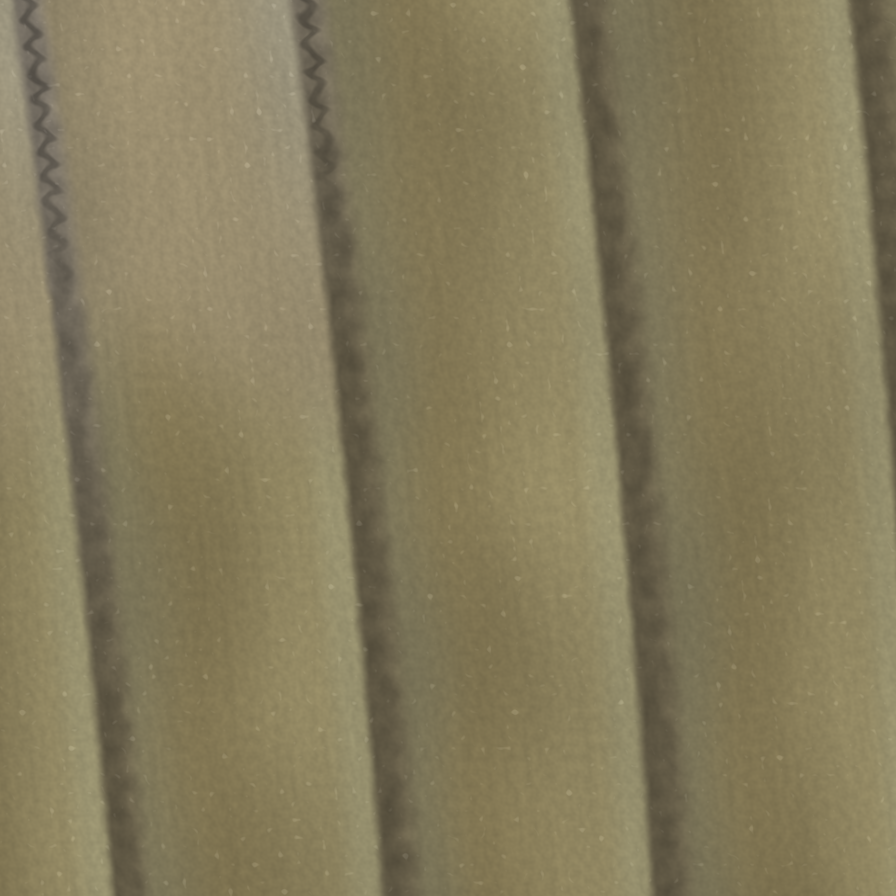
This texture is drawn by a WebGL 1 fragment shader. Its source:

```glsl
precision highp float;
// Slanted olive velvet ribs with soft shaded grooves, faint stitching and fine nap.

uniform vec2 u_resolution;

const vec3 GROOVE = vec3(0.365, 0.335, 0.260);
const vec3 GROOVE_GREY = vec3(0.425, 0.400, 0.360);
const vec3 FLANK = vec3(0.480, 0.455, 0.345);
const vec3 OLIVE = vec3(0.495, 0.450, 0.315);
const vec3 CREST = vec3(0.570, 0.530, 0.385);
const vec3 RIM = vec3(0.590, 0.565, 0.430);
const vec3 FADED = vec3(0.610, 0.560, 0.445);
const vec3 FADED_GREY = vec3(0.615, 0.590, 0.510);

const float FIRST_EDGE = 0.013;    // first groove edge on the top border
const float RIB_PITCH = 0.3115;    // rib spacing on the top border
const float PITCH_TAPER = 0.0105;  // spacing lost towards the bottom
const float SLANT = 0.113;         // rightward drift from top to bottom
const float BOW = 0.006;
const float GROOVE_WIDTH = 0.115;  // in rib pitches
const float EDGE_BLUR = 0.024;     // in rib pitches
const float STITCHES = 34.0;       // stitches per canvas height
const float NAP_SCALE = 125.0;
const float NAP_STRENGTH = 0.060;
const float TAU = 6.2831853;

vec2 gradient(vec2 cell) {
  float h = fract(sin(dot(cell, vec2(127.1, 311.7))) * 43758.55);
  return vec2(cos(h * TAU), sin(h * TAU));
}

float gradientNoise(vec2 p) {
  vec2 i = floor(p);
  vec2 f = p - i;
  vec2 w = f * f * f * (f * (f * 6.0 - 15.0) + 10.0);
  float a = dot(gradient(i), f);
  float b = dot(gradient(i + vec2(1.0, 0.0)), f - vec2(1.0, 0.0));
  float c = dot(gradient(i + vec2(0.0, 1.0)), f - vec2(0.0, 1.0));
  float d = dot(gradient(i + vec2(1.0, 1.0)), f - vec2(1.0, 1.0));
  return mix(mix(a, b, w.x), mix(c, d, w.x), w.y);
}

// Position across the ribs; whole numbers lie on the sharp groove edges.
float ribCoord(vec2 uv, float down) {
  float edge = FIRST_EDGE + SLANT * down + BOW * 4.0 * down * (1.0 - down);
  return (uv.x - edge) / (RIB_PITCH - PITCH_TAPER * down);
}

vec3 ribColor(float t, float rib, vec2 uv, float down) {
  float blotch = gradientNoise(uv * vec2(5.0, 4.0) + 3.7);
  float shift = t + 0.12 * blotch;
  vec3 color = mix(FLANK, OLIVE, smoothstep(0.15, 0.42, shift));
  color = mix(color, CREST, smoothstep(0.42, 0.88, shift));
  color = mix(color, RIM, smoothstep(0.82, 0.95, t));

  // The upper left ribs are brushed paler
  float side = 1.0 - smoothstep(0.0, 1.0, rib) * 0.88;
  float faded = side * (1.0 - smoothstep(0.30, 0.56, down + 0.12 * blotch));
  vec3 pale = mix(FADED, FADED_GREY, smoothstep(0.65, 1.0, t) * (1.0 - smoothstep(0.0, 0.4, down)));
  pale *= 0.92 + 0.08 * smoothstep(0.1, 0.4, t);
  color = mix(color, pale, faded * 0.85);
  return color * (1.0 + 0.09 * blotch);
}

void main() {
  vec2 uv = gl_FragCoord.xy / u_resolution;
  float down = 1.0 - uv.y;
  float u = ribCoord(uv, down);
  float rough = gradientNoise(uv * vec2(45.0, 38.0));
  u += 0.012 * rough;

  // Rib surface; the seam between ribs hides inside the groove
  float rib = floor(u - 0.05);
  vec3 color = ribColor(u - rib, rib, uv, down);

  // Groove: crisp on the left, fading out on the right
  float groove = floor(u + 0.5);
  float s = u - groove;
  float width = GROOVE_WIDTH + 0.010 * groove + 0.020 * down;
  float shade = smoothstep(-EDGE_BLUR, EDGE_BLUR, s)
              * (1.0 - smoothstep(width * 0.65, width * 1.3, s));
  float grey = 1.0 - smoothstep(0.1, 0.75, uv.x + 0.7 * down);
  vec3 grooveTone = mix(GROOVE, GROOVE_GREY, grey) * (1.0 + 0.16 * rough);
  grooveTone *= 1.0 + 0.15 * smoothstep(0.05, width, s);

  // Scalloped stitches on the upper left grooves
  float stitched = (1.0 - smoothstep(0.15, 0.38, down + 0.10 * groove)) * step(groove, 1.5);
  float wave = 0.055 + 0.022 * sin(down * STITCHES * TAU + rough * 2.0);
  float thread = 1.0 - smoothstep(0.006, 0.030, abs(s - wave));
  grooveTone *= 1.0 + stitched * (0.07 - 0.24 * thread);
  color = mix(color, grooveTone, shade);

  // Fine nap, lengthwise streaks and pale fibre specks
  vec2 p = vec2(uv.x - SLANT * down, uv.y);
  float nap = gradientNoise(p * NAP_SCALE * vec2(1.0, 0.75))
            + 0.6 * gradientNoise(p * NAP_SCALE * 1.9 + 17.3);
  float streak = gradientNoise(p * vec2(90.0, 7.0) + 9.1);
  float speck = smoothstep(0.36, 0.60, gradientNoise(p * NAP_SCALE * 0.8 + 41.0));
  color *= 1.0 + NAP_STRENGTH * nap + 0.035 * streak * (1.0 - shade);
  color += 0.07 * speck;

  gl_FragColor = vec4(color, 1.0);
}
```
